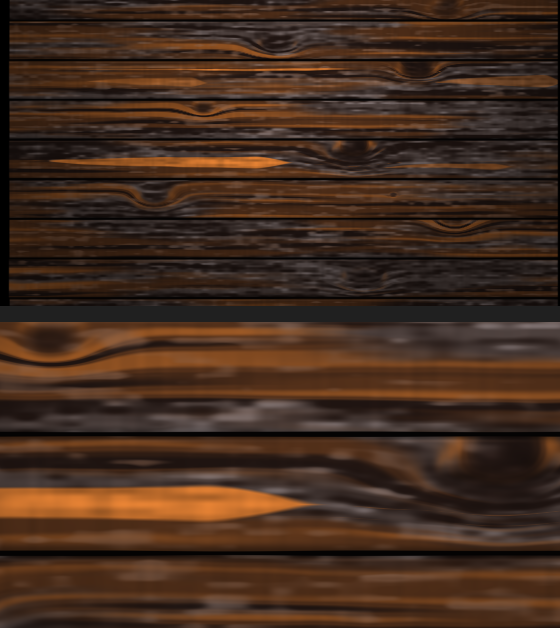
Top, the full canvas; bottom, a detail of the centre.
Write a Shadertoy shader that draws this texture.

```glsl
const vec3 CHAR  = vec3(0.10, 0.065, 0.055);
const vec3 ASH   = vec3(0.25, 0.21, 0.20);
const vec3 SILVER = vec3(0.43, 0.39, 0.39);
const vec3 BROWN = vec3(0.26, 0.15, 0.08);
const vec3 TAN   = vec3(0.45, 0.33, 0.26);
const vec3 AMBER = vec3(0.53, 0.30, 0.12);
const vec3 GAP   = vec3(0.015, 0.01, 0.01);

// Lengths are fractions of the canvas height
const float PLANK_PITCH = 0.1296;
const float PLANK_OFFSET = 0.026;
const float SEAM_HALF = 0.0022;
const float LEFT_MARGIN = 0.029;
const float RIGHT_MARGIN = 0.007;
const float KNOT_FLATTEN = 0.55;
const float RING_DENSITY = 95.0;
const float FIBRE_DENSITY = 130.0;

// Knots: centre, radius, darkness
const int KNOT_COUNT = 9;
const vec4 KNOTS[KNOT_COUNT] = vec4[](
    vec4(1.362, 0.769, 0.062, 1.0), vec4(0.664, 0.648, 0.045, 0.9),
    vec4(1.160, 0.496, 0.085, 1.0), vec4(0.905, 0.845, 0.060, 0.45),
    vec4(0.512, 0.345, 0.060, 0.5), vec4(1.286, 0.364, 0.015, 0.8),
    vec4(1.488, 0.276, 0.065, 0.2), vec4(1.190, 0.083, 0.065, 0.5),
    vec4(1.464, 0.967, 0.060, 0.6));

// Bare wood streaks: start, end, height, half width
const int STREAK_COUNT = 5;
const vec4 STREAKS[STREAK_COUNT] = vec4[](
    vec4(0.16, 0.99, 0.471, 0.026), vec4(1.24, 1.70, 0.455, 0.013),
    vec4(1.42, 1.86, 0.730, 0.026), vec4(0.28, 0.70, 0.735, 0.020),
    vec4(0.05, 1.22, 0.775, 0.005));

float hash(vec2 p) {
    p = fract(p * vec2(123.34, 345.45));
    p += dot(p, p + 34.345);
    return fract(p.x * p.y);
}

float noise(vec2 p) {
    vec2 i = floor(p), f = fract(p);
    f = f * f * (3.0 - 2.0 * f);
    return mix(mix(hash(i), hash(i + vec2(1, 0)), f.x),
               mix(hash(i + vec2(0, 1)), hash(i + vec2(1, 1)), f.x), f.y);
}

float fbm(vec2 p) {
    float sum = 0.0, amp = 0.53;
    for (int i = 0; i < 4; i++) {
        sum += amp * noise(p);
        p = p * 2.03 + 7.1;
        amp *= 0.5;
    }
    return sum;
}

float plankIndex(float y) { return floor((y - PLANK_OFFSET) / PLANK_PITCH); }

void mainImage(out vec4 fragColor, in vec2 fragCoord) {
    vec2 p = fragCoord / iResolution.y;
    float aspect = iResolution.x / iResolution.y;
    float pixel = 1.0 / iResolution.y;
    float plank = plankIndex(p.y);
    vec2 seed = vec2(17.3, 9.7) * (plank + 3.0);

    // Grain height, bent by slow waves and raised around knots
    float level = p.y + 0.022 * (fbm(vec2(p.x * 2.2, p.y * 9.0) + seed) - 0.5);
    float wobble = 0.35 * (noise(p * vec2(14.0, 28.0) + seed) - 0.5);
    float core = 0.0, rim = 0.0, bump = 0.0;
    for (int i = 0; i < KNOT_COUNT; i++) {
        vec4 k = KNOTS[i];
        if (plankIndex(k.y) != plank) continue;
        float r = length((p - k.xy) / vec2(k.z, k.z * KNOT_FLATTEN)) + wobble;
        bump += k.z * exp(-0.6 * r * r);
        core = max(core, k.w * smoothstep(1.0, 0.35, r));
        rim = max(rim, k.w * exp(-pow((r - 1.05) / 0.22, 2.0)));
    }
    float flow = level + bump;

    float grain = noise(vec2(p.x * 1.7, flow * RING_DENSITY) + seed);
    float broad = fbm(vec2(p.x * 1.5, flow * 20.0) + seed);
    float fibre = 0.6 * noise(vec2(p.x * 11.0, (p.y + 0.4 * bump) * FIBRE_DENSITY) + seed)
                + 0.4 * noise(vec2(p.x * 42.0, p.y * FIBRE_DENSITY) + seed);

    // Scorched grey fibres over warm wood
    float side = abs(p.x / aspect - 0.55);
    float warm = smoothstep(0.42, 0.66, broad + 0.22 * side);
    vec3 burnt = mix(CHAR, ASH, smoothstep(0.25, 0.65, 0.6 * fibre + 0.4 * grain));
    burnt = mix(burnt, SILVER, smoothstep(0.50, 0.85, 0.7 * fibre + 0.3 * broad));
    vec3 wood = mix(CHAR, BROWN, smoothstep(0.15, 0.45, grain));
    wood = mix(wood, AMBER, smoothstep(0.55, 0.95, grain) * 0.8);
    wood = mix(wood, TAN, 0.5 * smoothstep(0.5, 0.85, fibre));
    vec3 col = mix(burnt, wood, warm);

    // Tapered streaks where the char has worn away
    for (int i = 0; i < STREAK_COUNT; i++) {
        vec4 s = STREAKS[i];
        if (plankIndex(s.z) != plank) continue;
        float t = clamp((p.x - s.x) / (s.y - s.x), 0.0, 1.0);
        float halfWidth = s.w * sqrt(t) * smoothstep(1.0, 0.8, t);
        float inside = halfWidth - abs(level + 0.3 * bump - s.z) - 0.006 * (grain - 0.5);
        float cover = smoothstep(-0.001, 0.005, inside) * min(1.0, 1.2 * (s.y - s.x));
        col = mix(col, AMBER * (0.85 + 0.6 * fibre + 0.15 * grain), cover);
    }

    // Knot rims and hearts
    col = mix(col, AMBER, 0.55 * rim * smoothstep(0.4, 0.75, grain));
    col = mix(col, CHAR * (0.6 + 0.9 * fibre), 0.85 * core);

    // Light from the upper middle, faint cross weave
    vec2 away = (p - vec2(0.53 * aspect, 0.70)) / vec2(0.62 * aspect, 0.95);
    col *= mix(1.28, 0.70, smoothstep(0.0, 1.0, length(away)));
    col *= 0.96 + 0.08 * noise(vec2(p.x * 110.0, p.y * 18.0));

    // Seams with shaded sides and a worn upper edge
    float f = fract((p.y - PLANK_OFFSET) / PLANK_PITCH);
    float gap = min(f, 1.0 - f) * PLANK_PITCH;
    float lip = exp(-pow(((1.0 - f) * PLANK_PITCH - 0.007) / 0.002, 2.0));
    col += 0.22 * TAN * lip * noise(vec2(p.x * 9.0, plank));
    col *= mix(0.6, 1.0, smoothstep(0.0, 0.012, gap));
    float seamHalf = SEAM_HALF * (0.7 + 0.6 * noise(vec2(p.x * 7.0, floor(plank + f + 0.5))));
    col = mix(GAP, col, smoothstep(seamHalf - pixel * 0.5, seamHalf + pixel, gap));

    // Dark ends of the boards
    float ragged = 0.003 * hash(vec2(plank, 4.0));
    float board = min(p.x - LEFT_MARGIN - ragged, aspect - RIGHT_MARGIN - p.x);
    col *= smoothstep(-pixel, pixel, board);
    fragColor = vec4(col, 1.0);
}
```
